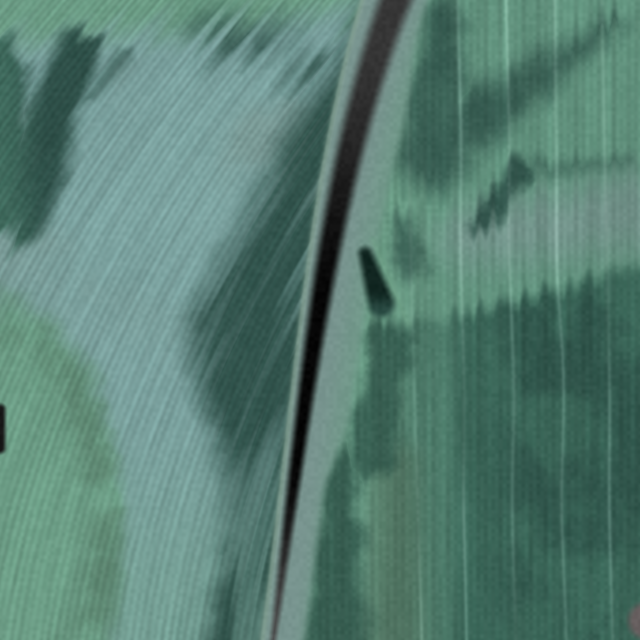
A Shadertoy shader for this texture:

```glsl
// Close view of a green leaf: dark curved midrib, slanted fibres, shaded folds and pale veins.
const vec3 PALE_BLUE = vec3(.48, .63, .62);
const vec3 LEAF_GREEN = vec3(.42, .61, .52);
const vec3 OLIVE = vec3(.34, .49, .41);
const vec3 BLUSH = vec3(.47, .58, .56);
const vec3 RIB_LIGHT = vec3(.54, .65, .59);
const vec3 RIGHT_GREEN = vec3(.38, .57, .49);
const vec3 FOLD_GREEN = vec3(.23, .40, .345);
const vec3 SHADE = vec3(.16, .29, .26);
const vec3 DEEP_SHADE = vec3(.06, .14, .12);
const float FIBRES = 534.;     // angular frequency of fine fibres
const float VEIN_STEP = .076;  // spacing of the pale veins
const float GRAIN = .035;

float hash(vec2 p) {
    vec3 q = fract(p.xyx * .1031);
    q += dot(q, q.yzx + 33.33);
    return fract((q.x + q.y) * q.z);
}

float noise(vec2 p) {
    vec2 i = floor(p), f = fract(p), e = vec2(1, 0);
    f *= f * (3. - 2. * f);
    return mix(mix(hash(i), hash(i + e), f.x), mix(hash(i + e.yx), hash(i + 1.), f.x), f.y);
}

float fbm(vec2 p) {
    float sum = 0., amp = .5;
    for (int i = 0; i < 4; i++) {
        sum += amp * noise(p);
        p = p * 2.03 + 17.1;
        amp *= .5;
    }
    return sum;
}

float inside(float d, float soft) { return 1. - smoothstep(-soft, soft, d); }
float bell(float x, float w) { return exp(-x * x / (w * w)); }
float ribCentre(float y) { return .427 + .13 * y + .061 * y * y * y * y; }

// Soft capsule between ends.xy and ends.zw with a radius at each end.
float patchMask(vec2 p, vec4 ends, vec2 radii, float soft) {
    vec2 d = ends.zw - ends.xy, v = p - ends.xy;
    float h = clamp(dot(v, d) / dot(d, d), 0., 1.);
    return inside(length(v - d * h) - mix(radii.x, radii.y, h), soft);
}

vec3 leftBlade(vec2 p, float ribEdge) {
    // Fibres follow the rib below and lean over higher up
    float fibre = p.x - .15 * p.y - .35 * p.y * p.y;
    vec2 along = normalize(vec2(.15 + .7 * p.y, 1));
    float streak = noise(vec2(fibre * 65., p.y * 5.));
    float fine = noise(vec2(fibre * 150., p.y * 9.));
    vec2 q = p + along * (streak - .5) * .07 + (fbm(p * 28.) - .47) * .025;
    float blush = smoothstep(.4, .65, fbm(p * 5.)) * smoothstep(.4, .7, p.y);
    vec3 col = mix(PALE_BLUE, BLUSH, .6 * blush);
    col = mix(col, LEAF_GREEN, .4 * inside(p.y - .2, .2));
    col = mix(col, LEAF_GREEN, smoothstep(.91, .99, p.y + .04 * streak - .08 * p.x));

    // Rounded lobe with a mottled rim
    float lobe = length((p - vec2(-.01, .17)) / vec2(.205, .36)) - 1. + .16 * (fbm(p * 24.) - .47);
    col = mix(col, LEAF_GREEN, inside(lobe, .08));
    col = mix(col, OLIVE, .7 * bell(lobe + .13, .14) * smoothstep(.25, .6, fbm(p * 22.)));

    // Streaked shadow beside the rib
    float width = .07 + .105 * bell(p.y - .48, .18) + .03 * inside(p.y - .1, .1);
    float edge = ribEdge - q.x - width * inside(q.y - .86, .11);
    float shadow = inside(edge + .05 * (streak - .5), .035);
    shadow *= mix(.45, 1., smoothstep(.2, .65, mix(streak, fine, .35)));
    float crown = patchMask(q, vec4(.34, .965, .49, .91), vec2(.025, .04), .045);
    col = mix(col, SHADE, max(.9 * shadow, .75 * crown * smoothstep(.15, .7, streak)));

    // Dark corner fold
    float fold = max(patchMask(q, vec4(.115, .915, .04, .68), vec2(.034, .045), .018),
                     patchMask(q, vec4(-.01, .87, -.01, .68), vec2(.06), .018));
    col = mix(col, mix(FOLD_GREEN, SHADE, smoothstep(0., .08, p.x)), .93 * fold);
    col = mix(col, SHADE, .55 * patchMask(q, vec4(.19, .91, .15, .86), vec2(.012, .008), .014));
    return col * (1. + .035 * cos(FIBRES * fibre) + .1 * (fine - .5));
}

vec3 rightBlade(vec2 p) {
    float thread = noise(p * vec2(100, 6));
    float mottle = fbm(p * vec2(16, 12));
    vec2 q = p + vec2(fbm(p * 25.) - .47, .7 * (thread - .5)) * .04;
    vec3 col = mix(RIGHT_GREEN, LEAF_GREEN, .7 * bell(p.x - .6, .06));
    col = mix(col, BLUSH, .75 * patchMask(q, vec4(.74, .63, 1.05, .67), vec2(.04, .06), .05));

    // Broad lower fold with a slanted upper edge
    float below = inside(q.y - .505 - .27 * (p.x - .71), .018);
    float field = mix(.55, 1., smoothstep(.69, .73, p.x)) * smoothstep(.59, .66, p.x);
    col = mix(col, FOLD_GREEN, below * field);
    col = mix(col, SHADE, .6 * below * smoothstep(.35, .65, mottle) * smoothstep(.72, .85, p.x));
    col = mix(col, OLIVE * .9, .8 * patchMask(p, vec4(.62, .27, .62, 0), vec2(.035, .045), .03));
    float lower = max(patchMask(q, vec4(.61, .47, .58, .29), vec2(.032, .035), .018),
                      patchMask(q, vec4(.535, .27, .525, 0), vec2(.025, .046), .022));
    col = mix(col, FOLD_GREEN * .88, .9 * lower);

    // Upper folds and small torn shadows
    float upper = max(patchMask(q, vec4(.69, .98, .675, .77), vec2(.026, .065), .03),
                      patchMask(q, vec4(.74, .81, .965, .965), vec2(.048, .008), .03));
    float torn = max(.85 * patchMask(q, vec4(.75, .65, .81, .73), vec2(.014, .022), .014),
                     .65 * patchMask(q, vec4(.63, .65, .645, .59), vec2(.018, .025), .02));
    torn = max(torn, .45 * patchMask(q, vec4(.82, .735, .99, .74), vec2(.012, .006), .02));
    col = mix(col, SHADE, max(torn, .88 * upper * mix(.65, 1., mottle)));

    // Pale veins, gently bent
    float bend = p.x + .018 * p.y + .012 * noise(p * vec2(8, 5));
    float vein = (fract((bend - .7) / VEIN_STEP) - .5) * VEIN_STEP;
    col += .11 * bell(vein, .0035) * smoothstep(.6, .68, p.x) * mix(.35, 1., thread);
    return col * (1. + .13 * (thread - .5) + .025 * cos(FIBRES * p.x));
}

void mainImage(out vec4 fragColor, in vec2 fragCoord) {
    vec2 p = fragCoord / iResolution.xy;
    float x = p.x - ribCentre(p.y), leftW = .017 + .035 * p.y * p.y;
    float rightW = .049 + .024 * smoothstep(.22, .36, p.y) - .022 * smoothstep(.8, 1., p.y);
    vec3 col = x < 0. ? leftBlade(p, p.x - x - leftW) : rightBlade(p);
    // Rib body, lit edge and dark groove
    float body = inside(-leftW - x, .005) * inside(x - rightW, .01);
    col = mix(col, mix(BLUSH, LEAF_GREEN, .5 * smoothstep(.02, .07, x)), body);
    col = mix(col, RIB_LIGHT, .6 * bell(x + leftW, .005));
    float groove = .02 + .19 * smoothstep(.5, .95, p.y) + .27 * inside(p.y - .14, .14);
    col = mix(col, vec3(groove), inside(abs(x) - mix(.004, .025, p.y), mix(.006, .012, p.y)));
    // Curled tip with a bright rim
    col = mix(col, OLIVE * 1.3, .75 * patchMask(p, vec4(.583, .625, .637, .495), vec2(.002), .008));
    float tip = patchMask(p, vec4(.571, .603, .596, .525), vec2(.01, .02), .008);
    col = mix(col, mix(SHADE, DEEP_SHADE, smoothstep(.51, .55, p.y)), tip);
    // Edge spots and grain
    col = mix(col, vec3(.09), patchMask(p, vec4(0, .36, 0, .3), vec2(.008), .005));
    col = mix(col, vec3(.4, .37, .37), inside(length(p - vec2(1.01, .03)) - .028, .008));
    fragColor = vec4(col + GRAIN * (noise(p * 170.) - .5), 1);
}
```
